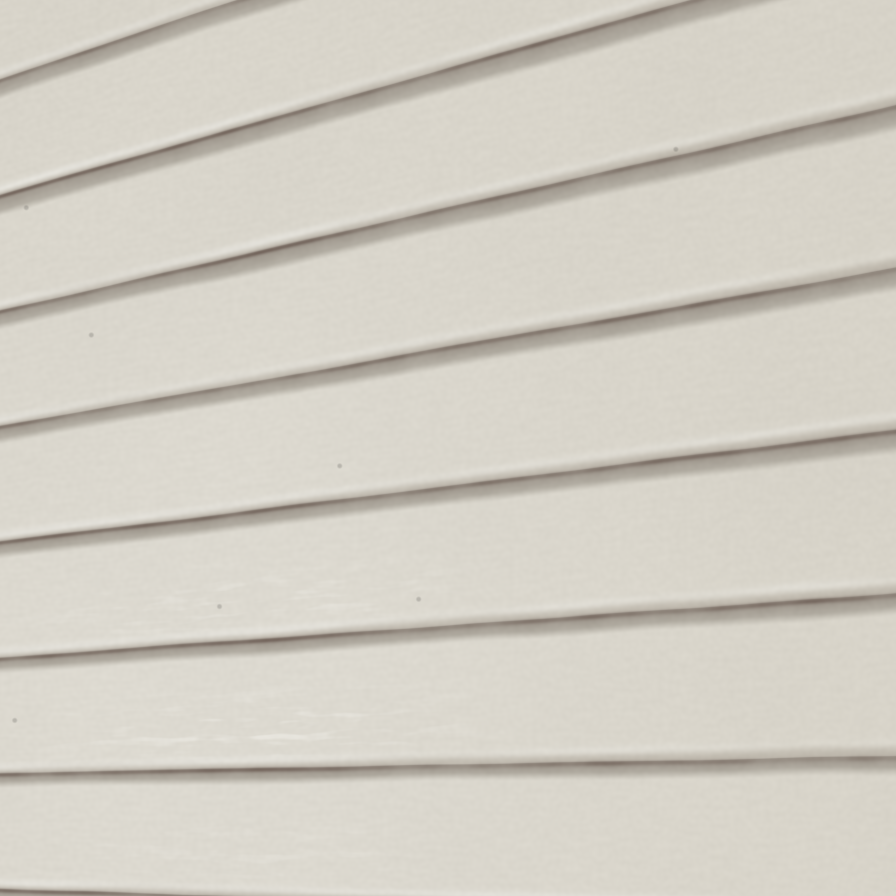
A WebGL 1 fragment shader for this texture:

```glsl
precision highp float;
// Painted clapboard siding seen at an angle: eight seams fan out to the right.
// A sheared, widening row coordinate gives each seam its bevel, dark gap and
// soft shadow; gradient noise adds wobble, worn gaps, gloss streaks and grain.
uniform vec2 u_resolution;

const vec3 PAINT  = vec3(0.842, 0.826, 0.784);
const vec3 GLOSS  = vec3(0.900, 0.892, 0.866);
const vec3 BEVEL  = vec3(0.735, 0.710, 0.665);
const vec3 SHADE_FAR  = vec3(0.690, 0.670, 0.628);
const vec3 SHADE_NEAR = vec3(0.605, 0.575, 0.535);
const vec3 GAP    = vec3(0.460, 0.405, 0.370);

float hash(vec2 p) {
  vec3 q = fract(vec3(p.xyx) * 0.1031);
  q += dot(q, q.yzx + 33.33);
  return fract((q.x + q.y) * q.z);
}

float cornerSlope(vec2 cell, vec2 offset) {
  float angle = 6.28318 * hash(cell);
  return dot(vec2(cos(angle), sin(angle)), offset);
}

// Gradient noise, roughly -0.7 to 0.7
float noise(vec2 p) {
  vec2 i = floor(p), f = p - i;
  vec2 u = f * f * f * (f * (f * 6.0 - 15.0) + 10.0);
  vec2 e = vec2(1.0, 0.0);
  return mix(mix(cornerSlope(i, f), cornerSlope(i + e, f - e), u.x),
             mix(cornerSlope(i + e.yx, f - e.yx), cornerSlope(i + 1.0, f - 1.0), u.x), u.y);
}

float bell(float x, float width) {
  float t = x / width;
  return exp(-t * t);
}

// Height of one board at horizontal position x
float boardPitch(float x) {
  return 0.1291 + 0.0525 * x;
}

// Row coordinate: whole numbers lie on the seams
float boardRow(vec2 p) {
  return (p.y - 0.008 + 0.033 * p.x) / boardPitch(p.x);
}

// Flat paint with a broad sheen and brushed gloss at the lower left
vec3 paintedFace(vec2 p, float row) {
  float sheen = bell(length((p - vec2(0.22, 0.2)) * vec2(1.0, 0.75)), 0.5);
  vec3 color = PAINT * (1.0 + 0.012 * noise(p * 5.0 + 20.0));
  color = mix(color, GLOSS, 0.38 * sheen);
  float streaks = noise(vec2(p.x * 9.0, row * 11.0))
                + 0.7 * noise(vec2(p.x * 34.0, row * 27.0) + 7.0);
  float patch_ = bell(p.x - 0.29, 0.19) * bell(p.y - 0.22, 0.17);
  float lowerHalf = bell(fract(row) - 0.3, 0.24);
  return mix(color, GLOSS + 0.02, patch_ * lowerHalf * smoothstep(0.0, 0.6, streaks) * 0.85);
}

// Seam layers; d is the distance above the seam in board heights
vec3 seam(vec3 color, float d, float x, float id, float px) {
  float wear = noise(vec2(x * 5.0, id * 3.7 + 0.5));
  float fine = noise(vec2(x * 28.0, id * 5.3 + 0.4));

  // Rounded lower lip with a highlight that fades to the right
  float lip = smoothstep(-px, px, d) * (1.0 - smoothstep(0.015, 0.09, d));
  color = mix(color, BEVEL, lip * mix(0.65, 0.85, x));
  float shine = bell(d - mix(0.055, 0.085, x), 0.026 + px);
  color = mix(color, GLOSS, shine * (0.75 - 0.5 * x + 0.5 * wear));

  // Cast shadow, deeper on the upper boards
  float depth = mix(0.09, 0.15, clamp(id / 6.0, 0.0, 1.0)) + 0.02 * wear;
  float soft = 0.028 + px;
  float shadow = smoothstep(-depth - soft, -depth + soft, d) * (1.0 - smoothstep(-px, px, d));
  vec3 shade = mix(SHADE_FAR, SHADE_NEAR, smoothstep(-depth, -0.01, d));
  color = mix(color, shade, shadow * (0.92 + 0.1 * fine));

  // Thin dark gap, uneven along its length
  float gap = bell(d + 0.014, 0.015 + 0.5 * px);
  float strength = clamp(0.72 - 0.22 * x + 0.7 * wear + 0.35 * fine, 0.2, 1.0);
  return mix(color, GAP, gap * strength);
}

// Sparse dirt specks, at most one per cell
float specks(vec2 p) {
  vec2 cell = floor(p * 14.0);
  vec2 center = 0.2 + 0.6 * vec2(hash(cell + 3.0), hash(cell + 41.0));
  float r = length(fract(p * 14.0) - center);
  return step(0.95, hash(cell + 80.0)) * (1.0 - smoothstep(0.015, 0.055, r));
}

void main() {
  vec2 p = gl_FragCoord.xy / u_resolution;
  float row = boardRow(p);
  float id = floor(row + 0.5);
  float wobble = 0.012 * noise(vec2(p.x * 7.0, id * 2.3 + 0.6));
  float px = 1.0 / (u_resolution.y * boardPitch(p.x));

  vec3 color = paintedFace(p, row);
  color = seam(color, row - id + wobble, p.x, id, px);
  color *= 1.0 - 0.16 * specks(p);

  // Fine paint grain
  color += 0.012 * noise(p * 150.0) + 0.010 * noise(vec2(p.x * 40.0, row * 24.0));
  gl_FragColor = vec4(color, 1.0);
}
```
